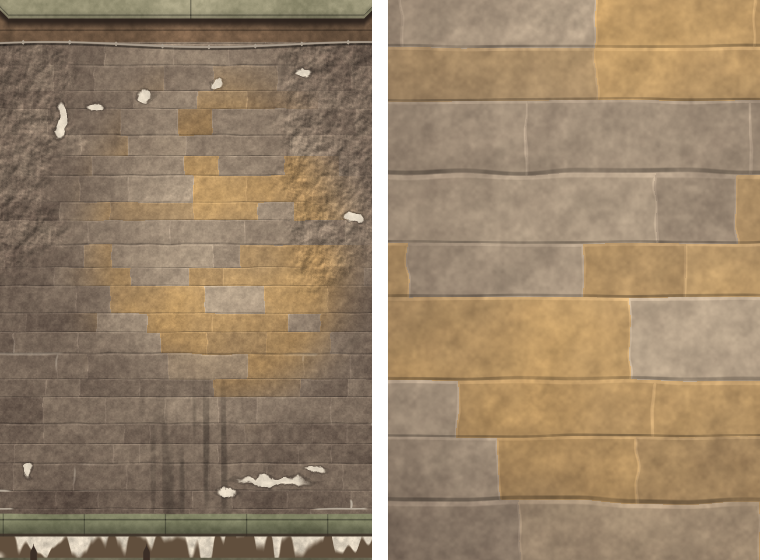
Left: the whole. Right: its middle third, enlarged.
This texture is drawn by a WebGL 1 fragment shader. Its source:

```glsl
precision highp float;
uniform vec2 u_resolution;

float hash(vec2 p) {
  vec3 q = fract(vec3(p.xyx) * 0.1031);
  q += dot(q, q.yzx + 33.33);
  return fract((q.x + q.y) * q.z);
}

float noise(vec2 p) {
  vec2 i = floor(p), f = fract(p);
  f = f * f * (3.0 - 2.0 * f);
  return mix(mix(hash(i), hash(i + vec2(1, 0)), f.x),
             mix(hash(i + vec2(0, 1)), hash(i + vec2(1, 1)), f.x), f.y);
}

float fbm(vec2 p) {
  float sum = 0.0, amp = 0.5;
  for (int i = 0; i < 5; i++) {
    sum += amp * noise(p);
    p = p * 2.03 + 17.3;
    amp *= 0.5;
  }
  return sum;
}

float below(float edge, float d) {
  float aa = 0.8 / u_resolution.y;
  return 1.0 - smoothstep(edge - aa, edge + aa, d);
}

// Distance to a ragged flake of plaster
float flake(vec2 p, vec2 centre, vec2 size) {
  return (length((p - centre) / size) - 1.0) * min(size.x, size.y);
}

// xy: stone id, z: distance to upright joint, w: signed height from bed joint
vec4 masonry(vec2 p) {
  float v = (p.y - 0.0885) / 0.0396 + 0.12 * sin(p.y * 61.0);
  v += 0.06 * (noise(p * vec2(30, 60)) - 0.5);
  float row = floor(v);
  float u = p.x / 0.112 + 9.0 * hash(vec2(row, 3)) + 0.03 * noise(p * 90.0);
  float cell = floor(u), id = cell, gap = 1.0;
  for (int k = -1; k <= 1; k++) {
    float c = cell + float(k);
    float joint = c + 0.5 + 0.7 * (hash(vec2(c + 40.0, row + 7.0)) - 0.5);
    gap = min(gap, abs(u - joint));
    if (k == 0) id += step(joint, u);
  }
  return vec4(id, row, gap * 0.112, (v - floor(v + 0.5)) * 0.0396);
}

void main() {
  vec2 p = gl_FragCoord.xy / u_resolution * vec2(0.665, 1.0);
  vec3 cream = vec3(0.91, 0.86, 0.78), soot = vec3(0.23, 0.18, 0.15);
  float cloud = fbm(p * 9.0), grit = fbm(p * 110.0), fine = noise(p * 400.0);
  float relief = fbm(p * 45.0) - fbm(p * 45.0 + vec2(-0.12, 0.16));

  // Stones, lit from the middle of the wall
  vec4 stone = masonry(p);
  float tint = hash(stone.xy + 61.0), warm = hash(stone.xy + 23.0);
  vec2 away = (p - vec2(0.39, 0.52)) / vec2(0.24, p.y > 0.52 ? 0.34 : 0.25);
  float glow = exp(-dot(away, away));
  float tone = 0.2 + 0.62 * glow + 0.2 * (tint - 0.5) + 0.35 * (cloud - 0.5);
  tone += 0.34 * (grit - 0.5) + 0.1 * (fine - 0.5);
  tone += 0.1 * smoothstep(0.7, 0.9, p.y) * (1.0 - abs(p.x - 0.33) * 3.0);
  vec3 col = mix(vec3(0.33, 0.275, 0.24), vec3(0.76, 0.68, 0.58), clamp(tone, -0.1, 1.15));
  float ochre = smoothstep(0.6, 0.72, warm) * smoothstep(0.2, 0.6, glow);
  col *= mix(vec3(1), vec3(1.1, 0.99, 0.76), ochre * (0.6 + 0.5 * cloud));

  // Crumbled render hides joints towards the upper sides
  float side = smoothstep(0.12, 0.3, abs(p.x - 0.31)) * smoothstep(0.4, 0.62, p.y);
  float crumble = smoothstep(0.35, 0.6, side * 0.6 + 0.8 * (cloud - 0.25));
  col *= 1.0 + relief * (0.35 + 1.4 * crumble);

  // Pale mortar with a shaded lower arris
  float keep = (1.0 - 0.75 * crumble) * (0.35 + 0.65 * noise(p * 60.0));
  float mortar = max(below(0.0011, abs(stone.w + 0.0008)), below(0.0009, stone.z));
  col = mix(col, col * 1.12 + 0.035, mortar * keep);
  col = mix(col, col * 0.68, below(0.0009, abs(stone.w - 0.0011)) * keep);
  float bare = smoothstep(0.6, 0.68, noise(p * 13.0 + 5.0)) * smoothstep(0.12, 0.28, abs(p.x - 0.33));
  bare *= 1.0 - smoothstep(0.3, 0.42, p.y);
  col = mix(col, cream * 0.85, bare * below(0.0018, min(abs(stone.w), stone.z)) * 0.8);

  // Damp streaks below the lit area
  float drip = smoothstep(0.5, 0.8, noise(vec2(p.x * 95.0, p.y * 7.0)));
  drip *= exp(-pow((p.x - 0.36) / 0.1, 2.0)) * smoothstep(0.36, 0.22, p.y);
  col *= 1.0 - 0.25 * drip;

  // Flakes of old plaster
  vec2 q = p + 0.028 * (vec2(fbm(p * 38.0), fbm(p * 38.0 + 50.0)) - 0.48);
  float d = flake(q, vec2(0.63, 0.61), vec2(0.015, 0.01));
  d = min(d, flake(q, vec2(0.052, 0.16), vec2(0.009, 0.014)));
  for (int i = 0; i < 5; i++) {
    float k = float(i), h = hash(vec2(k, 8));
    vec2 at = vec2(0.11 + 0.045 * k + 0.016 * k * k, 0.79 + 0.0195 * k);
    d = min(d, flake(q, at, k < 0.5 ? vec2(0.011, 0.032) : vec2(0.007 + 0.008 * h, 0.007)));
    if (i < 3) d = min(d, flake(q, vec2(0.56 - 0.075 * k, 0.164 - 0.023 * k),
                                vec2(k == 1.0 ? 0.055 : 0.016, 0.006)));
  }
  col = mix(col, col * 0.72, below(0.003, d) * 0.6);
  col = mix(col, cream * (0.85 + 0.25 * grit), below(0.0, d));

  // Plain frieze and shadow beneath the top ledge
  vec3 frieze = vec3(0.43, 0.34, 0.26) * (0.65 + 0.7 * cloud) * (0.8 + 0.4 * grit);
  frieze *= 1.0 - 0.3 * below(0.0012, abs(p.y - 0.946));
  col = mix(frieze, col, below(0.925, p.y));
  float lip = 0.967 + max(0.0, abs(p.x - 0.333) - 0.318);
  col = mix(col, soot * 0.7, smoothstep(lip - 0.02, lip - 0.004, p.y) * 0.9);

  // Mossy ledges at top and bottom
  vec3 moss = mix(vec3(0.45, 0.44, 0.34), vec3(0.7, 0.67, 0.55), cloud + 0.6 * (grit - 0.5));
  vec3 cap = moss * (0.86 + 0.18 * smoothstep(lip, lip + 0.018, p.y));
  cap *= 1.0 - 0.35 * below(0.001, abs(p.y - lip - 0.006)) - 0.4 * below(0.001, abs(p.x - 0.341));
  col = mix(cap, col, below(lip, p.y));
  float seam = abs(fract(p.x / 0.145 + 0.46) - 0.5) * 0.145;
  vec3 sill = moss * vec3(0.86, 0.9, 0.86) * (0.72 + 0.3 * smoothstep(0.046, 0.076, p.y));
  sill *= 1.0 - 0.35 * below(0.0013, abs(p.y - 0.072)) - 0.3 * below(0.001, seam);
  col = mix(col, sill, below(0.082 + 0.003 * (cloud - 0.5), p.y));
  col = mix(col, soot, below(0.003, abs(p.y - 0.044)) * 0.8);

  // Stained plaster plinth with two iron spikes
  float stain = noise(vec2(p.x * 85.0, 2.0)) * 0.6 + noise(p * vec2(14, 25)) * 0.5;
  stain += 0.25 * smoothstep(0.1, 0.4, p.x) - (p.y - 0.02) * 9.0;
  vec3 plinth = mix(cream * (0.75 + 0.4 * grit), vec3(0.38, 0.31, 0.24), smoothstep(0.64, 0.76, stain));
  plinth = mix(plinth, moss * 0.7, below(0.004, p.y));
  col = mix(col, plinth, below(0.042, p.y));
  for (int i = 0; i < 2; i++) {
    float x = abs(p.x - 0.06 - 0.202 * float(i));
    col = mix(col, soot, below(0.006 * smoothstep(0.029, 0.012, p.y), x) * below(0.029, p.y));
  }

  // Sagging cable with clips
  float hang = p.y - 0.9205 - 0.0045 * sin(p.x * 11.0 + 0.6);
  float clip = below(0.0016, abs(fract(p.x / 0.083) - 0.5) * 0.083);
  col = mix(col, col * 0.55, below(0.002, abs(hang + 0.0035)));
  col = mix(col, vec3(0.66, 0.61, 0.55), below(0.0017 + 0.0022 * clip, abs(hang)));

  gl_FragColor = vec4(clamp(col, 0.0, 1.0), 1.0);
}
```
